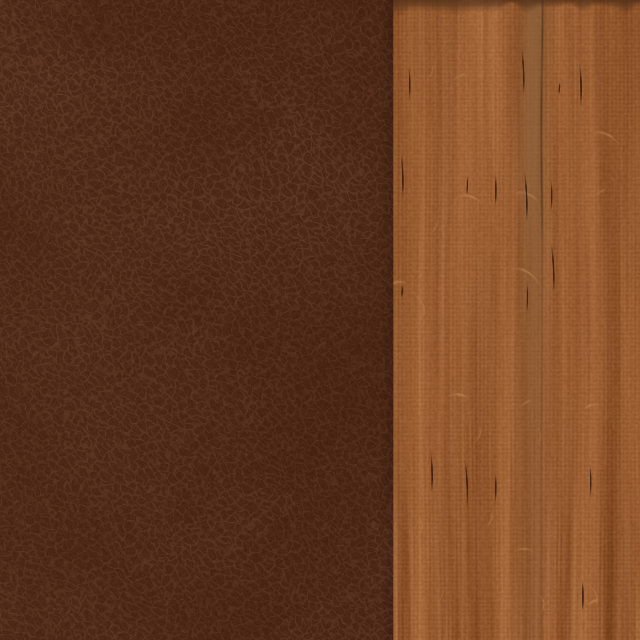
Write a Shadertoy shader that draws this texture.

```glsl
// Dark pebbled leather on the left beside a panel of worn vertical-grain wood.

vec2 hash2(vec2 p) {
    vec3 h = fract(p.xyx * vec3(0.1031, 0.1030, 0.0973));
    h += dot(h, h.yzx + 33.33);
    return fract((h.xx + h.yz) * h.zy);
}

float noise(vec2 p) {
    vec2 i = floor(p), f = fract(p);
    f = f * f * (3.0 - 2.0 * f);
    float low = mix(hash2(i).x, hash2(i + vec2(1, 0)).x, f.x);
    float high = mix(hash2(i + vec2(0, 1)).x, hash2(i + vec2(1, 1)).x, f.x);
    return mix(low, high, f.y);
}

float fbm(vec2 p) {
    float sum = 0.0, amp = 0.5;
    for (int i = 0; i < 4; i++) {
        sum += amp * noise(p);
        p = p * 2.03 + 17.3;
        amp *= 0.5;
    }
    return sum;
}

// Gap between the two nearest cell centres: zero along the creases
float cellGap(vec2 p) {
    vec2 id = floor(p), f = fract(p);
    float nearest = 9.0, second = 9.0;
    for (int y = -1; y <= 1; y++)
    for (int x = -1; x <= 1; x++) {
        vec2 o = vec2(x, y);
        float d = length(o + 0.1 + 0.8 * hash2(id + o + 40.0) - f);
        second = min(second, max(d, nearest));
        nearest = min(nearest, d);
    }
    return second - nearest;
}

// Scattered tapering strokes running along y, at most one per grid cell
float strokes(vec2 uv, vec2 cell, float halfWidth, float bend, float chance, float seed) {
    vec2 q = uv / cell, id = floor(q) + seed;
    vec2 place = hash2(id), kind = hash2(id + 71.0);
    vec2 p = (fract(q) - 0.3 - 0.4 * place) * cell;
    p.x += bend * ((kind.y - 0.5) * p.y + 12.0 * p.y * p.y);
    float along = abs(p.y) / (cell.y * mix(0.06, 0.28, kind.y));
    float taper = 1.0 - smoothstep(0.2, 1.0, along);
    float line = 1.0 - smoothstep(0.3, 1.0, abs(p.x) / halfWidth);
    return line * taper * step(kind.x, chance);
}

vec3 leather(vec2 uv) {
    // Pebbles stretch along a falling diagonal
    vec2 warp = vec2(fbm(uv * 9.0), fbm(uv * 9.0 + 50.0)) - 0.5;
    vec2 p = uv + 0.035 * warp;
    p = mat2(0.8, -0.6, 0.6, 0.8) * p;
    vec2 pebble = vec2(p.x * 88.0 + p.y * 8.0, p.y * 62.0);
    pebble += 0.7 * (vec2(noise(uv * 120.0), noise(uv * 120.0 + 30.0)) - 0.5);
    float crease = 1.0 - smoothstep(0.0, 0.32, cellGap(pebble));
    float fine = 1.0 - smoothstep(0.0, 0.4, cellGap(pebble * 2.1 + 9.0));
    float patches = fbm(uv * 6.0 + 3.0);

    vec3 col = mix(vec3(0.285, 0.143, 0.077), vec3(0.365, 0.212, 0.137),
                   crease * mix(0.35, 0.95, patches) + 0.2 * fine);
    col += 0.035 * (patches - 0.45) + 0.035 * (noise(uv * 420.0) - 0.5);
    col += vec3(0.014, 0.011, 0.009) * (1.0 - smoothstep(0.0, 0.45, uv.x));
    return col * (1.0 - 0.12 * smoothstep(0.59, 0.614, uv.x));
}

vec3 wood(vec2 uv) {
    // Grain bands from broad to hairline
    float drift = uv.x + 0.008 * (noise(vec2(uv.x * 12.0, uv.y * 2.5)) - 0.5);
    float broad = fbm(vec2(drift * 24.0, uv.y * 0.8));
    float grain = noise(vec2(drift * 120.0, uv.y * 2.0));
    float hair = noise(vec2(drift * 330.0, uv.y * 7.0));
    float stripes = 0.65 + 0.5 * smoothstep(0.45, 0.0, uv.y);
    vec3 col = mix(vec3(0.55, 0.32, 0.16), vec3(0.645, 0.405, 0.225),
                   smoothstep(0.2, 0.75, broad));
    col += vec3(0.075, 0.07, 0.055) * (grain - 0.5) * stripes;
    col += 0.055 * (hair - 0.5) * stripes;

    // Cloth-like weave and grit
    vec2 weave = sin(uv * 6.2832 * vec2(165.0, 150.0));
    col += 0.01 * (weave.x + weave.y) + 0.045 * (noise(uv * 400.0) - 0.5);

    // Greyed band and dark seam between two boards
    float seamX = uv.x - 0.847 - 0.003 * (noise(vec2(4.0, uv.y * 5.0)) - 0.5);
    float upper = smoothstep(0.25, 0.85, uv.y);
    float band = exp(-pow((seamX + 0.014) / 0.018, 2.0));
    col = mix(col, vec3(0.56, 0.40, 0.25), band * (0.25 + 0.4 * upper));
    float seam = exp(-pow(seamX / 0.0018, 2.0));
    col *= 1.0 - seam * (0.12 + 0.3 * upper * noise(vec2(8.0, uv.y * 18.0)));

    // Pale scuffs and short dark splits
    float scuffs = strokes(uv.yx, vec2(0.105, 0.11), 0.003, 1.5, 0.5, 11.0);
    scuffs += 0.7 * strokes(uv, vec2(0.09, 0.12), 0.002, 2.0, 0.35, 27.0);
    scuffs *= 0.4 + 0.7 * noise(uv * 110.0);
    col = mix(col, vec3(0.76, 0.54, 0.33), 0.55 * min(scuffs, 1.0));
    float splits = strokes(uv, vec2(0.047, 0.16), 0.0018, 0.1, 0.28, 5.0);
    col = mix(col, vec3(0.20, 0.10, 0.05), 0.85 * splits);

    // Pale cut side, grimy upper rim
    col += vec3(0.05, 0.05, 0.04) * (1.0 - smoothstep(0.615, 0.624, uv.x));
    float reach = 0.006 + 0.025 * noise(vec2(uv.x * 45.0, 2.0));
    float rim = smoothstep(1.0 - reach, 1.0, uv.y);
    return mix(col, vec3(0.27, 0.16, 0.08), 0.65 * rim);
}

void mainImage(out vec4 fragColor, in vec2 fragCoord) {
    vec2 uv = fragCoord / iResolution.xy;
    float soft = 0.8 / iResolution.x;
    float panel = smoothstep(-soft, soft, uv.x - 0.6146);
    vec3 col = mix(leather(uv), wood(uv), panel);
    fragColor = vec4(clamp(col, 0.0, 1.0), 1.0);
}
```
